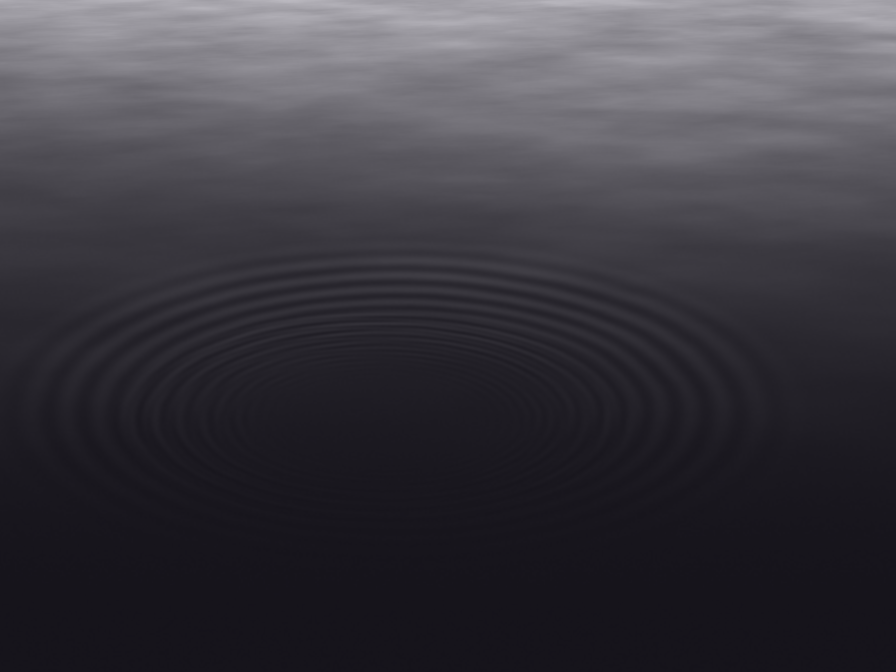
Reproduce this background procedurally as a Shadertoy shader.

```glsl
// Dark, still water seen at a low angle: a grey sky sheen fades toward the viewer,
// wind streaks come from noise stretched in perspective, and an elliptical ring train
// with wavelengths that shrink toward its centre modulates the reflected light.

const float TAU = 6.2831853;

const float DEEP_LEVEL = 0.083;               // unlit water
const float SHEEN_LEVEL = 0.57;               // sky reflection at the top edge
const float SHEEN_POWER = 2.8;
const vec3 WATER_TINT = vec3(0.002, -0.006, 0.022);

const float HORIZON = 1.6;                    // height of the vanishing line
const vec2 STREAK_SCALE = vec2(5.0, 24.0);
const float STREAK_STRENGTH = 0.38;
const float PATCH_STRENGTH = 0.20;

const vec2 RING_CENTRE = vec2(0.587, 0.384);
const vec2 FINE_CENTRE = vec2(0.560, 0.374);
const float RING_SQUASH = 0.42;
const float RING_DENSITY = 9.6;               // crests per unit of log radius
const float RING_CREST = 0.397;               // radius of one bright crest
const float RING_STRENGTH = 0.30;
const float FINE_DENSITY = 58.0;              // crests per unit of radius
const float FINE_STRENGTH = 0.13;

float hash(vec2 cell) {
    vec3 h = fract(vec3(cell.xyx) * 0.1031);
    h += dot(h, h.yzx + 33.33);
    return fract((h.x + h.y) * h.z);
}

float noise(vec2 p) {
    vec2 cell = floor(p);
    vec2 f = fract(p);
    f = f * f * (3.0 - 2.0 * f);
    float low = mix(hash(cell), hash(cell + vec2(1.0, 0.0)), f.x);
    float high = mix(hash(cell + vec2(0.0, 1.0)), hash(cell + vec2(1.0, 1.0)), f.x);
    return mix(low, high, f.y);
}

// Layered noise, centred on zero
float fbm(vec2 p) {
    float sum = 0.0;
    float weight = 0.5;
    for (int i = 0; i < 5; i++) {
        sum += weight * (noise(p) - 0.5);
        p = mat2(1.9, 0.12, -0.35, 1.9) * p + vec2(7.3, 3.1);
        weight *= 0.52;
    }
    return sum;
}

float blob(vec2 p, vec2 centre, vec2 size) {
    vec2 d = (p - centre) / size;
    return exp(-dot(d, d));
}

// Radius on the water plane around a ring centre
float planeRadius(vec2 p, vec2 centre) {
    return length((p - centre) / vec2(1.0, RING_SQUASH));
}

// Band that rises over a.xy and falls over a.zw
float band(float r, vec4 a) {
    return smoothstep(a.x, a.y, r) * (1.0 - smoothstep(a.z, a.w, r));
}

// Wind streaks and broad patches of rougher water
float surfaceTexture(vec2 p) {
    float depth = 1.0 / (HORIZON - p.y);
    vec2 plane = vec2((p.x - 0.667) * depth, depth);
    plane.y += 0.02 * (p.x - 0.667);
    float streaks = fbm(plane * STREAK_SCALE + 11.0);
    float patches = fbm(p * vec2(2.2, 7.0) + 4.0);
    return STREAK_STRENGTH * streaks + PATCH_STRENGTH * patches;
}

// Broad outer rings plus a faint, broken inner train
float ringLight(vec2 p) {
    float wobble = 0.008 * fbm(p * vec2(9.0, 22.0));
    float r = max(planeRadius(p, RING_CENTRE) + wobble, 0.01);
    float phase = RING_DENSITY * log(r / RING_CREST);
    float envelope = band(r, vec4(0.12, 0.42, 0.47, 0.66));
    float rings = RING_STRENGTH * envelope * cos(TAU * phase);

    float fineR = planeRadius(p, FINE_CENTRE) + wobble;
    float broken = 0.4 + 1.2 * noise(p * vec2(14.0, 40.0));
    float fineBand = band(fineR, vec4(0.12, 0.27, 0.33, 0.42));
    return rings + FINE_STRENGTH * broken * fineBand * cos(TAU * FINE_DENSITY * fineR);
}

void mainImage(out vec4 fragColor, in vec2 fragCoord) {
    vec2 p = fragCoord / iResolution.y;
    p.x *= 1.3333 * iResolution.y / iResolution.x;

    // Sky sheen with uneven lighting across the width
    float sheen = SHEEN_LEVEL * pow(clamp(p.y, 0.0, 1.0), SHEEN_POWER);
    sheen *= 1.0 - 0.20 * blob(p, vec2(0.05, 0.68), vec2(0.40, 0.17));
    sheen *= 1.0 + 0.10 * blob(p, vec2(1.15, 0.74), vec2(0.35, 0.18));
    sheen *= 1.0 + 0.05 * blob(p, vec2(0.45, 1.0), vec2(0.50, 0.12));

    // Calm, darker water inside the rings
    float calm = 1.0 - smoothstep(0.12, 0.42, planeRadius(p, RING_CENTRE));
    sheen *= 1.0 - 0.28 * calm;

    sheen *= 1.0 + surfaceTexture(p) + ringLight(p);
    float grain = 0.004 * (noise(p * 300.0) - 0.5);
    fragColor = vec4(vec3(DEEP_LEVEL + sheen + grain) + WATER_TINT, 1.0);
}
```
